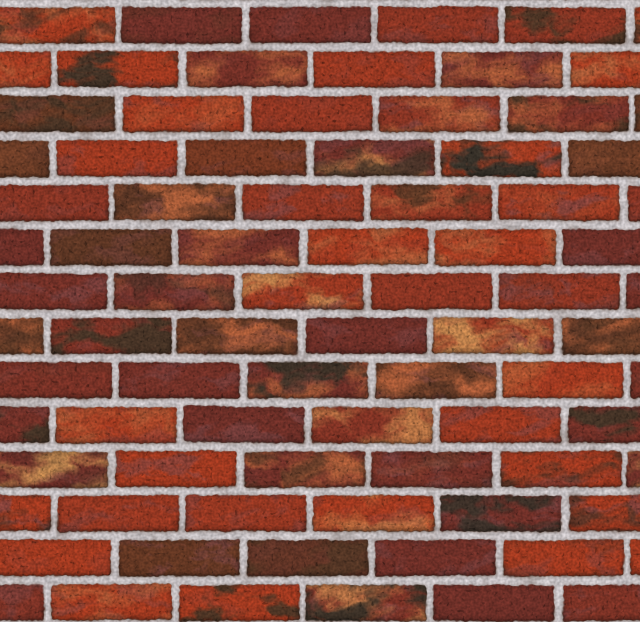
A WebGL 1 fragment shader for this texture:

```glsl
precision highp float;
// Running-bond wall of weathered, kiln-flashed red bricks with pale rough mortar.

uniform vec2 u_resolution;

const vec2 BRICKS = vec2(5.0, 14.0);   // bricks across, courses down
const vec2 JOINT = vec2(0.085, 0.1);   // half joint widths, in course heights

const vec3 RED = vec3(0.63, 0.225, 0.125);
const vec3 MAROON = vec3(0.43, 0.185, 0.155);
const vec3 UMBER = vec3(0.34, 0.215, 0.14);
const vec3 ORANGE = vec3(0.67, 0.36, 0.22);
const vec3 OCHRE = vec3(0.76, 0.53, 0.31);
const vec3 PLUM = vec3(0.47, 0.27, 0.27);
const vec3 CHARCOAL = vec3(0.21, 0.19, 0.16);
const vec3 MORTAR = vec3(0.79, 0.77, 0.78);
const vec3 GRIME = vec3(0.40, 0.33, 0.29);

vec2 hash2(vec2 p) {
  vec3 h = fract(p.xyx * vec3(0.1031, 0.1030, 0.0973));
  h += dot(h, h.yzx + 33.33);
  return fract((h.xx + h.yz) * h.zy);
}

float corner(vec2 cell, vec2 offset) {
  float angle = 6.2832 * hash2(cell).x;
  return dot(vec2(cos(angle), sin(angle)), offset);
}

float gradientNoise(vec2 p) {
  vec2 i = floor(p), f = fract(p);
  vec2 u = f * f * f * (f * (f * 6.0 - 15.0) + 10.0);
  vec2 e = vec2(1.0, 0.0);
  return mix(mix(corner(i, f), corner(i + e, f - e), u.x),
             mix(corner(i + e.yx, f - e.yx), corner(i + 1.0, f - 1.0), u.x), u.y);
}

float fbm(vec2 p) {
  float sum = 0.0, amplitude = 0.7;
  for (int i = 0; i < 4; i++) {
    sum += amplitude * gradientNoise(p);
    p = p * 2.03 + 17.3;
    amplitude *= 0.5;
  }
  return sum;
}

float roundedBox(vec2 p, vec2 halfSize, float radius) {
  vec2 d = abs(p) - halfSize + radius;
  return length(max(d, 0.0)) + min(max(d.x, d.y), 0.0) - radius;
}

// Fired clay: a body tone crossed by flame streaks, plum bands and scorching.
vec3 brickColor(vec2 q, vec2 id) {
  vec2 seed = 60.0 * hash2(id + 3.7) + 20.0;
  vec2 tone = hash2(id + 11.3);
  vec2 firing = hash2(id + 29.1);
  vec2 tint = hash2(id + 47.9);
  float warp = 0.5 * fbm(q * 0.9 + seed);
  vec2 streak = q * vec2(0.75, 1.5) + warp + seed;

  vec3 color = mix(MAROON, RED, smoothstep(0.2, 0.75, tone.x));
  color = mix(color, UMBER, 0.85 * smoothstep(0.8, 0.92, tone.y));
  color = mix(color, PLUM, 0.7 * tint.x * smoothstep(0.0, 0.3, fbm(streak * 1.3 + 7.0)));

  float flame = smoothstep(0.4, 0.85, firing.x);
  vec3 flameColor = mix(ORANGE, OCHRE, smoothstep(0.7, 1.0, tint.y));
  color = mix(color, flameColor, flame * smoothstep(-0.2, 0.35, fbm(streak + 31.0)));

  float scorch = smoothstep(0.58, 0.88, firing.y);
  vec3 scorchColor = mix(UMBER, CHARCOAL, tint.x);
  return mix(color, scorchColor, scorch * smoothstep(-0.1, 0.25, fbm(streak + 53.0)));
}

// Sandy grain with scattered dark pits.
float clayGrain(vec2 q, vec2 seed) {
  float grain = 1.0 + 0.22 * fbm(q * 7.0 + seed) + 0.24 * gradientNoise(q * 17.0 + seed);
  return grain - 0.22 * smoothstep(0.25, 0.5, gradientNoise(q * 11.0 + seed + 9.0));
}

vec3 mortarColor(vec2 p, float gap, float below) {
  float grain = 0.2 * gradientNoise(p * 15.0) + 0.16 * fbm(p * 5.0 + 40.0);
  float stain = smoothstep(0.05, 0.5, fbm(p * 1.3 + 80.0));
  float shade = exp(-gap * 32.0) * mix(0.4, 0.85, below);
  return mix(MORTAR * (1.0 + grain), GRIME, clamp(shade + 0.22 * stain, 0.0, 1.0));
}

void main() {
  vec2 uv = gl_FragCoord.xy / u_resolution;
  float pixel = BRICKS.y / u_resolution.y;
  float aspect = u_resolution.x / u_resolution.y * BRICKS.y / BRICKS.x;

  // Find the brick: alternate courses shift by half, with a slight jitter.
  vec2 p = uv * BRICKS + vec2(0.0, 0.06);
  float course = mod(floor(p.y), BRICKS.y);
  float slip = 0.07 * (hash2(vec2(course, 5.0)).x - 0.5);
  p.x -= 0.39 + 0.51 * mod(course, 2.0) + slip;
  vec2 id = vec2(mod(floor(p.x), BRICKS.x), course);
  vec2 size = vec2(aspect, 1.0);
  vec2 q = (fract(p) - 0.5) * size;

  // Hand-laid outline: small offset, tilt and chipped edges.
  vec2 seed = 50.0 * hash2(id + 71.0) + 20.0;
  vec2 lay = hash2(id + 83.0) - 0.5;
  vec2 r = q + vec2(0.05, 0.025) * lay;
  r.y += 0.018 * lay.x * q.x;
  float chips = 0.035 * gradientNoise(q * 3.0 + seed) + 0.03 * gradientNoise(q * 10.0 + seed);
  float dist = roundedBox(r, 0.5 * size - JOINT, 0.05) + chips;

  // Shade the clay toward its edges, then lay it over the mortar.
  float below = smoothstep(0.1, -0.3, r.y);
  float rim = exp(min(dist, 0.0) * 22.0);
  vec3 brick = brickColor(q, id) * clayGrain(q, seed) * (1.0 - rim * mix(0.2, 0.5, below));
  vec3 mortar = mortarColor(uv * BRICKS * size, max(dist, 0.0), below);
  float edge = max(pixel, 0.012);
  gl_FragColor = vec4(mix(brick, mortar, smoothstep(-edge, edge, dist)), 1.0);
}
```
